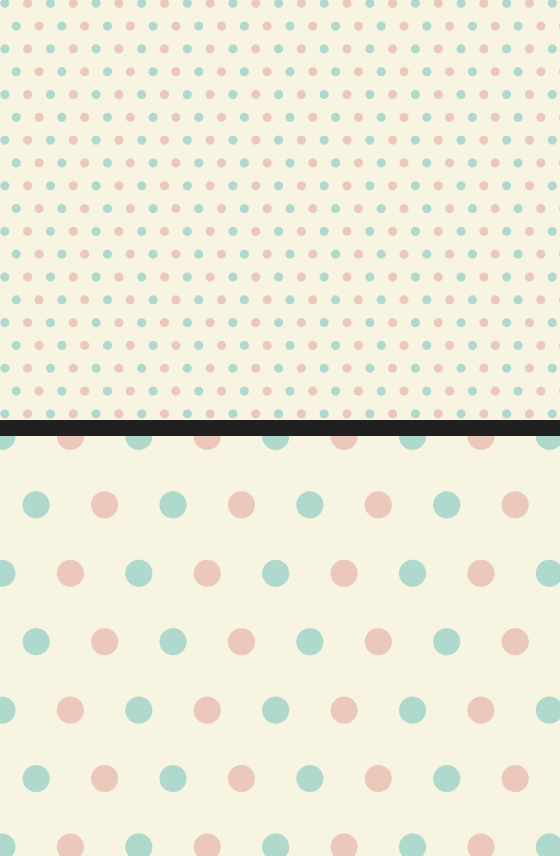
Top: the whole. Bottom: its middle third, enlarged.
A Shadertoy shader for this pattern:

```glsl
// Pastel polka dots on cream: rows of alternating mint and pink dots.
// Every second row is shifted by half a pitch. Each pixel finds its row
// and nearest dot by rounding, then shades a circle distance function.

// Lengths are fractions of the canvas height.
#define PITCH      0.05431
#define DOT_RADIUS 0.01075
#define FIRST_DOT  vec2(0.0115, 0.0078)  // from the top left corner
#define EDGE_PX    1.4
#define CREAM      vec3(0.969, 0.960, 0.886)
#define MINT       vec3(0.686, 0.850, 0.802)
#define PINK       vec3(0.925, 0.784, 0.733)

void mainImage(out vec4 fragColor, in vec2 fragCoord)
{
    // Height-normalised position, measured downwards from the top left
    vec2 pos = vec2(fragCoord.x, iResolution.y - fragCoord.y) / iResolution.y;
    vec2 grid = (pos - FIRST_DOT) / PITCH;

    // Staggered lattice: odd rows move right by half a pitch
    float row = floor(grid.y + 0.5);
    grid.x -= 0.5 * mod(row, 2.0);
    float column = floor(grid.x + 0.5);

    // Signed distance to the nearest dot, with a smoothed rim
    float dist = length(grid - vec2(column, row)) * PITCH - DOT_RADIUS;
    float halfEdge = 0.5 * EDGE_PX / iResolution.y;
    float coverage = 1.0 - smoothstep(-halfEdge, halfEdge, dist);

    // Colours alternate along each row
    vec3 dotColor = mix(MINT, PINK, mod(column, 2.0));
    fragColor = vec4(mix(CREAM, dotColor, coverage), 1.0);
}
```
